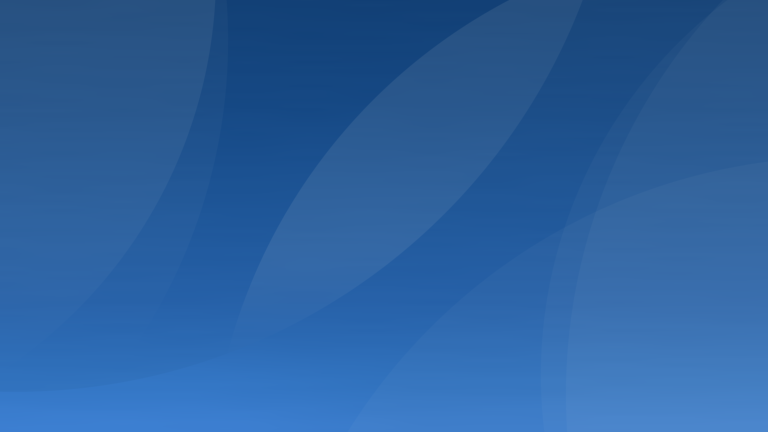
Give the GLSL for this background, as a Shadertoy shader.

```glsl
// Calm blue backdrop: a vertical gradient overlaid with large translucent discs
// whose overlaps form crescents, a leaf and a hill. Each disc is a smoothed
// distance function that adds a thin pale veil. Heights run from 0 to 1.

// Soft-edged coverage of a disc
float disc(vec2 p, vec2 centre, float radius) {
    float edge = 0.8 / iResolution.y;
    return 1.0 - smoothstep(-edge, edge, length(p - centre) - radius);
}

float hash(vec2 cell) {
    return fract(sin(dot(cell, vec2(127.1, 311.7))) * 43758.5);
}

float valueNoise(vec2 p) {
    vec2 cell = floor(p), f = fract(p);
    f = f * f * (3.0 - 2.0 * f);
    float low = mix(hash(cell), hash(cell + vec2(1, 0)), f.x);
    float high = mix(hash(cell + vec2(0, 1)), hash(cell + vec2(1, 1)), f.x);
    return mix(low, high, f.y);
}

// Vertical gradient, bright at the foot and deep at the top
vec3 skyGradient(float y) {
    vec3 colour = mix(vec3(0.225, 0.48, 0.79), vec3(0.19, 0.445, 0.74), smoothstep(0.0, 0.13, y));
    colour = mix(colour, vec3(0.15, 0.38, 0.66), clamp((y - 0.12) / 0.18, 0.0, 1.0));
    colour = mix(colour, vec3(0.12, 0.34, 0.60), clamp((y - 0.30) / 0.20, 0.0, 1.0));
    colour = mix(colour, vec3(0.085, 0.285, 0.52), clamp((y - 0.50) / 0.25, 0.0, 1.0));
    return mix(colour, vec3(0.07, 0.25, 0.46), clamp((y - 0.75) / 0.25, 0.0, 1.0));
}

void mainImage(out vec4 fragColor, in vec2 fragCoord) {
    vec2 p = fragCoord / iResolution.y;
    vec3 colour = skyGradient(p.y);

    // Large upper disc and the leaf it shares with the right-hand one
    float upper = disc(p, vec2(0.035, 1.498), 1.405);
    float leaf = upper * disc(p, vec2(1.780, -0.148), 1.296);

    // Veil strength of every overlapping shape
    float veil = 0.09 * leaf * smoothstep(0.15, 0.45, p.y);
    veil += 0.032 * (1.0 - upper) * smoothstep(0.2, 0.9, p.y);

    float leftFade = smoothstep(0.08, 0.9, p.y);
    veil += (0.025 + 0.04 * leftFade) * disc(p, vec2(-0.600, 1.060), 1.100) * smoothstep(0.08, 0.4, p.y);
    veil += 0.03 * disc(p, vec2(-0.745, 0.907), 1.273) * smoothstep(0.15, 0.5, p.y);

    veil += 0.03 * disc(p, vec2(2.340, 0.132), 1.088);
    veil += 0.033 * disc(p, vec2(2.641, 0.086), 1.331);
    veil += 0.032 * disc(p, vec2(1.951, -0.713), 1.350);
    colour = mix(colour, vec3(0.95, 0.94, 0.90), veil);

    // Brighter pool beneath the upper disc at the lower left
    float pool = (1.0 - upper) * (1.0 - smoothstep(0.4, 1.0, p.x)) * (1.0 - smoothstep(0.1, 0.25, p.y));
    colour += vec3(0.012, 0.018, 0.03) * pool;

    // Faint horizontal streaks
    colour += 0.006 * (valueNoise(p * vec2(7.0, 90.0)) - 0.5);

    fragColor = vec4(colour, 1.0);
}
```
